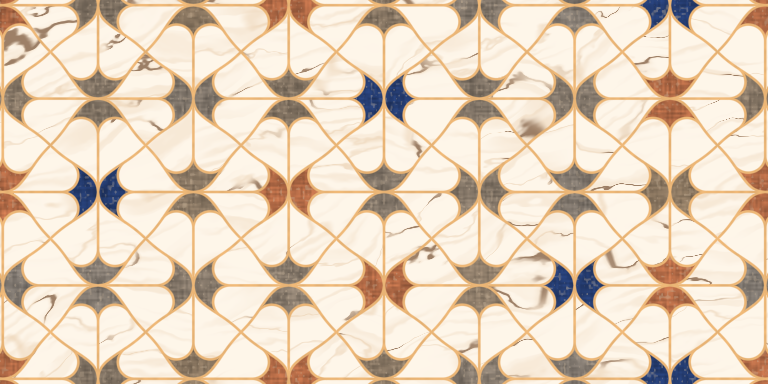
A Shadertoy shader for this pattern:

```glsl
// Marble tiling with ogee lines and paired linen-textured tulips, alternately upright and sideways.

const vec2  PITCH      = vec2(0.1241, 0.2432);  // node spacing, share of the canvas
const float LINE_HALF  = 0.0135;                // half line width, in cells
const vec2  LOBE       = vec2(0.178, 0.385);    // centre of the scallop circle
const float LOBE_R     = 0.178;
const float LOBE_TILT  = 0.308;                 // slope of the chord under the scallop
const vec2  OGEE       = vec2(0.075, 0.034);    // sway of the diagonal curves
const vec2  REPEAT     = vec2(8.0, 4.0);        // nodes per colour repeat
const float TAU        = 6.28318;

const vec3 CREAM = vec3(0.995, 0.963, 0.915);
const vec3 TAN   = vec3(0.90, 0.78, 0.64);
const vec3 CRACK = vec3(0.50, 0.37, 0.27);
const vec3 GOLD  = vec3(0.92, 0.71, 0.46);
const vec3 GREY  = vec3(0.50, 0.47, 0.44);
const vec3 TAUPE = vec3(0.54, 0.46, 0.37);
const vec3 RUST  = vec3(0.69, 0.41, 0.27);
const vec3 BLUE  = vec3(0.14, 0.23, 0.43);

float hash(vec2 p) {
    return fract(sin(dot(p, vec2(127.1, 311.7))) * 43758.545);
}

float noise(vec2 p) {
    vec2 i = floor(p), f = fract(p);
    f = f * f * (3.0 - 2.0 * f);
    return mix(mix(hash(i), hash(i + vec2(1, 0)), f.x),
               mix(hash(i + vec2(0, 1)), hash(i + vec2(1, 1)), f.x), f.y);
}

float fbm(vec2 p) {
    float sum = 0.0, amp = 0.5;
    for (int i = 0; i < 4; i++) {
        sum += amp * noise(p);
        p = p * 2.03 + 17.3;
        amp *= 0.5;
    }
    return sum;
}

// Signed distance to the S-curve joining (0,0) and (1,1); positive above it.
float ogee(vec2 p) {
    float height = p.x - OGEE.x * sin(TAU * p.x) - OGEE.y * sin(2.0 * TAU * p.x);
    float slope = 1.0 - TAU * (OGEE.x * cos(TAU * p.x) + 2.0 * OGEE.y * cos(2.0 * TAU * p.x));
    return (p.y - height) / sqrt(1.0 + slope * slope);
}

// Cream stone with its own vein direction in every piece.
vec3 marble(vec2 p, vec2 id) {
    float seed = hash(id);
    float angle = mix(-0.25, 0.75, seed);
    float c = cos(angle), s = sin(angle);
    vec2 q = vec2(c * p.x + s * p.y, c * p.y - s * p.x) + 31.0 * seed;
    float warp = fbm(q * vec2(2.0, 4.0));
    float streak = noise(vec2(q.x * 1.1, q.y * 17.0 + 5.0 * warp));
    vec3 col = mix(CREAM, TAN, 0.28 * smoothstep(0.5, 1.0, streak));
    float vein = abs(noise(vec2(q.x * 0.8, q.y * 3.0 + 1.6 * warp)) - 0.5);
    float broken = smoothstep(0.5, 0.75, noise(q * vec2(3.0, 2.0) + 9.0));
    col = mix(col, TAN, 0.4 * (1.0 - smoothstep(0.0, 0.05, vein)));
    return mix(col, CRACK, 0.75 * broken * (1.0 - smoothstep(0.006, 0.026, vein)));
}

// Dye of a tulip pair, walking the nodes in two skewed steps.
vec3 dye(vec2 node) {
    vec2 n = mod(vec2(node.x + 4.0, 2.0 - node.y), REPEAT);
    float blueStep = mod(n.x + 3.0 * n.y, REPEAT.x);
    float rustStep = mod(n.x + 4.0 * n.y, REPEAT.x);
    if (abs(blueStep - 7.0) < 0.5) return BLUE;
    if (rustStep < 0.5 || abs(rustStep - 3.0) < 0.5) return RUST;
    return mix(GREY, TAUPE, hash(n + 3.7));
}

// Worn woven cloth: crossed threads and pale flecks.
vec3 linen(vec2 p, vec3 tint) {
    float weave = noise(p * vec2(9.0, 44.0)) + noise(p * vec2(44.0, 9.0) + 5.0) - 1.0;
    float fleck = smoothstep(0.62, 0.95, noise(p * vec2(38.0, 32.0) + 40.0));
    float wear = fbm(p * 4.0);
    vec3 col = tint * (1.0 + 0.22 * weave + 0.3 * (wear - 0.47));
    return mix(col, vec3(0.78, 0.70, 0.60), fleck * (0.15 + 0.4 * wear));
}

void mainImage(out vec4 fragColor, in vec2 fragCoord) {
    vec2 g = (fragCoord / iResolution.xy - 0.5) / PITCH;
    float aa = 0.8 / (iResolution.y * PITCH.y);

    // Fold around the nearest node; odd nodes lie sideways.
    vec2 node = floor(g + 0.5);
    bool sideways = mod(node.x + node.y, 2.0) > 0.5;
    vec2 p = abs(g - node);
    if (sideways) p = p.yx;

    // Tulip between the axis, the ogee and the scallop.
    float curve = ogee(p);
    float lobe = length(p - LOBE) - LOBE_R;
    float chord = (p.y - LOBE.y + LOBE_TILT * p.x) / sqrt(1.0 + LOBE_TILT * LOBE_TILT);
    float tulip = max(max(-lobe, chord), -curve);

    // Lines: both diagonals, the grid outside the tulips, the scallops.
    float line = min(abs(curve), abs(ogee(vec2(p.y, 1.0 - p.x))));
    line = min(line, min(p.y, max(p.x, LOBE.y - p.y)));
    line = min(line, max(abs(lobe), chord));

    // Each stone piece belongs to one edge of its cell.
    vec2 middle = floor(g) + 0.5;
    bool besideColumn = (curve > 0.0) != sideways;
    vec2 edge = besideColumn ? vec2(node.x, middle.y) : vec2(middle.x, node.y);

    vec3 col = marble(g, mix(middle, edge, 0.5));
    col = mix(col, linen(g, dye(node)), 1.0 - smoothstep(-aa, aa, tulip));
    vec3 gold = GOLD * (0.97 + 0.06 * noise(g * 20.0));
    col = mix(col, gold, 1.0 - smoothstep(-aa, aa, line - LINE_HALF));
    fragColor = vec4(col, 1.0);
}
```
